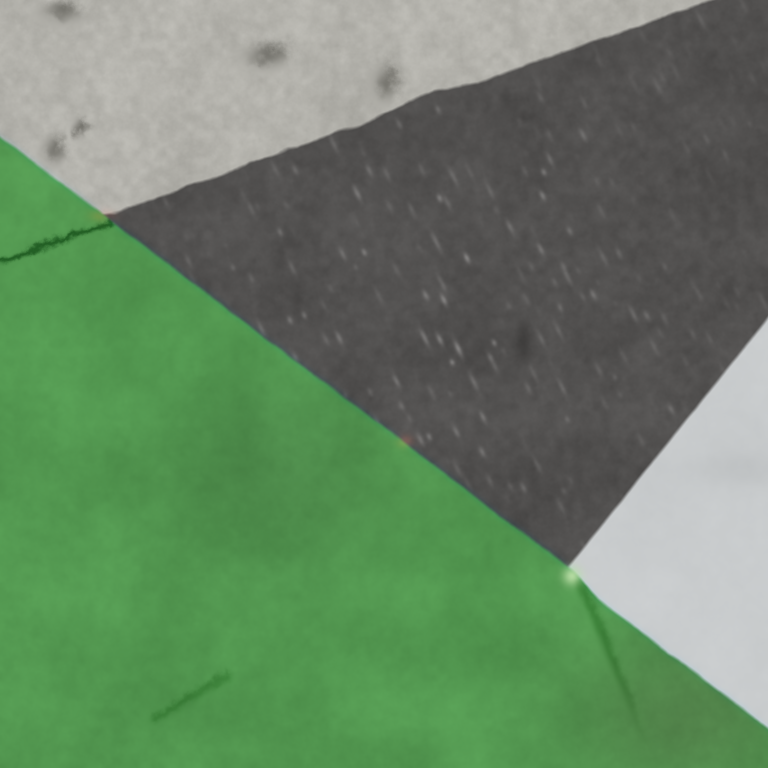
Reproduce this texture procedurally as a WebGL 2 fragment shader.

```glsl
#version 300 es
precision highp float;
// Painted pavement: a green field, pale concrete, dark asphalt and a white wedge.
// Regions are split by signed distances to lines; value noise adds grain, wear,
// stains and scattered flecks, and a thin crack crosses the green paint.

#define EDGE_SOFTNESS 0.0030
#define EDGE_WOBBLE 0.0045
#define GRAIN_AMOUNT 0.035
#define MOTTLE_AMOUNT 0.075
#define FLECK_AMOUNT 0.16
#define FLECK_CELLS 42.0
#define CRACK_WIDTH 0.0042

uniform vec2 u_resolution;
out vec4 fragColor;

const vec3 GREEN = vec3(0.325, 0.595, 0.315);
const vec3 GREEN_SHADE = vec3(0.10, 0.33, 0.11);
const vec3 ASPHALT = vec3(0.318, 0.312, 0.308);
const vec3 CONCRETE = vec3(0.70, 0.695, 0.67);
const vec3 WHITE_PAINT = vec3(0.785, 0.797, 0.802);

// Concrete stains: centre and half size
const vec4 STAINS[5] = vec4[5](
  vec4(0.349, 0.928, 0.024, 0.013), vec4(0.504, 0.892, 0.013, 0.018),
  vec4(0.072, 0.805, 0.013, 0.015), vec4(0.104, 0.833, 0.007, 0.010),
  vec4(0.080, 0.985, 0.022, 0.013));

vec2 hash22(vec2 p) {
  vec3 q = fract(p.xyx * vec3(0.1031, 0.1030, 0.0973));
  q += dot(q, q.yzx + 33.33);
  return fract((q.xx + q.yz) * q.zy);
}

float noise(vec2 p) {
  vec2 i = floor(p), f = fract(p);
  f = f * f * (3.0 - 2.0 * f);
  float low = mix(hash22(i).x, hash22(i + vec2(1, 0)).x, f.x);
  float high = mix(hash22(i + vec2(0, 1)).x, hash22(i + vec2(1, 1)).x, f.x);
  return mix(low, high, f.y);
}

// Fractal noise centred on zero
float fbm(vec2 p) {
  float sum = 0.0, amp = 0.5;
  for (int i = 0; i < 4; i++) {
    sum += amp * (noise(p) - 0.5);
    p = mat2(1.6, 1.2, -1.2, 1.6) * p + 7.3;
    amp *= 0.5;
  }
  return sum;
}

// Signed distance above the line through a with the given slope
float aboveLine(vec2 p, vec2 a, float slope) {
  return (p.y - a.y - slope * (p.x - a.x)) / sqrt(1.0 + slope * slope);
}

float segmentDistance(vec2 p, vec2 a, vec2 b) {
  vec2 d = b - a;
  return length(p - a - d * clamp(dot(p - a, d) / dot(d, d), 0.0, 1.0));
}

float blob(vec2 p, vec2 centre, vec2 size) {
  vec2 d = (p - centre) / size;
  return exp(-dot(d, d));
}

// Small slanted light flecks, one per jittered cell
float flecks(vec2 p) {
  vec2 q = p * FLECK_CELLS, cell = floor(q);
  float sum = 0.0;
  for (int k = 0; k < 9; k++) {
    vec2 id = cell + vec2(k % 3 - 1, k / 3 - 1);
    vec2 rnd = hash22(id + 19.0);
    vec2 d = q - id - hash22(id);
    d = vec2(d.x + 0.5 * d.y, d.y - 0.5 * d.x);
    sum += smoothstep(0.55, 1.0, rnd.x) * blob(d, vec2(0), vec2(0.16, 0.20 + 0.4 * rnd.y));
  }
  return sum;
}

void main() {
  vec2 p = gl_FragCoord.xy / u_resolution;
  float soft = max(EDGE_SOFTNESS, 0.7 / min(u_resolution.x, u_resolution.y));
  float grain = fbm(p * 85.0), mottle = fbm(p * 13.0 + 4.0);
  float wobble = EDGE_WOBBLE * fbm(p * 32.0);

  // Region boundaries
  float notch = 0.013 * smoothstep(0.745, 0.785, p.x);
  float greenEdge = aboveLine(p + vec2(0, notch), vec2(0.0, 0.822), -0.757) + wobble;
  float bump = 0.011 * exp(-pow((p.x - 0.558) / 0.042, 2.0));
  float slabEdge = aboveLine(p - vec2(0, bump), vec2(0.15, 0.724), 0.357) + 2.0 * wobble;
  float whiteEdge = aboveLine(p, vec2(0.740, 0.262), 1.245) + 0.4 * wobble;

  // Asphalt with flecks, strongest around the worn centre
  float wear = 0.25 + 0.75 * blob(p, vec2(0.59, 0.60), vec2(0.25, 0.24));
  vec3 asphalt = ASPHALT + mottle * MOTTLE_AMOUNT + grain * GRAIN_AMOUNT * 1.8;
  asphalt += FLECK_AMOUNT * wear * flecks(p) * (0.5 + noise(p * 24.0));
  asphalt -= 0.07 * blob(p, vec2(0.682, 0.555), vec2(0.012, 0.025));

  // Concrete with stains
  vec3 concrete = CONCRETE + mottle * MOTTLE_AMOUNT + grain * GRAIN_AMOUNT * 2.6;
  for (int i = 0; i < 5; i++)
    concrete -= 0.23 * blob(p + 0.018 * grain, STAINS[i].xy, STAINS[i].zw);

  vec3 white = WHITE_PAINT + 0.5 * mottle * MOTTLE_AMOUNT + 0.4 * grain * GRAIN_AMOUNT;
  white -= 0.035 * blob(p, vec2(0.96, 0.39), vec2(0.06, 0.025));

  // Green paint, darker in patches and toward the lower right
  vec3 green = GREEN + (1.1 * mottle * MOTTLE_AMOUNT + grain * GRAIN_AMOUNT) * vec3(0.8, 1.2, 0.8);
  green -= vec3(0.02, 0.05, 0.02) * blob(p, vec2(0.37, 0.39), vec2(0.14, 0.12));
  green -= vec3(0.01, 0.09, 0.03) * blob(p, vec2(0.90, 0.07), vec2(0.14, 0.11));
  vec2 jitter = p + 0.014 * vec2(mottle, grain);
  float scuff = segmentDistance(jitter, vec2(0.20, 0.065), vec2(0.295, 0.12));
  float seam = min(segmentDistance(jitter, vec2(0.755, 0.245), vec2(0.78, 0.195)),
                   segmentDistance(jitter, vec2(0.78, 0.195), vec2(0.84, 0.03)));
  green -= 0.08 * exp(-scuff * scuff / 0.00004);
  green -= 0.10 * smoothstep(0.01, 0.18, p.y) * exp(-seam * seam / 0.00004);
  float crack = min(segmentDistance(jitter, vec2(-0.02, 0.651), vec2(0.085, 0.690)),
                    segmentDistance(jitter, vec2(0.085, 0.690), vec2(0.145, 0.709)));
  green = mix(green, GREEN_SHADE, 0.85 * exp(-pow(crack / CRACK_WIDTH, 2.0)));

  // Compose the regions, with a cool fringe along the paint edge
  vec3 color = mix(asphalt, concrete, smoothstep(-soft, soft, slabEdge));
  color = mix(color, white, smoothstep(-soft, soft, -whiteEdge));
  color = mix(green, color, smoothstep(-soft, soft, greenEdge));
  float fringe = exp(-pow(greenEdge / 0.005, 2.0));
  color += fringe * vec3(-0.04, 0.0, 0.02);

  // Warm chips on the edge and the pale chip at the wedge tip
  color += vec3(0.16, 0.03, 0.0) * blob(p, vec2(0.527, 0.425), vec2(0.010, 0.008));
  color += vec3(0.12, 0.0, -0.02) * blob(p, vec2(0.132, 0.719), vec2(0.015, 0.008));
  color = mix(color, vec3(0.74, 0.88, 0.66), 0.9 * blob(p, vec2(0.745, 0.250), vec2(0.012, 0.012)));
  fragColor = vec4(clamp(color, 0.0, 1.0), 1.0);
}
```
